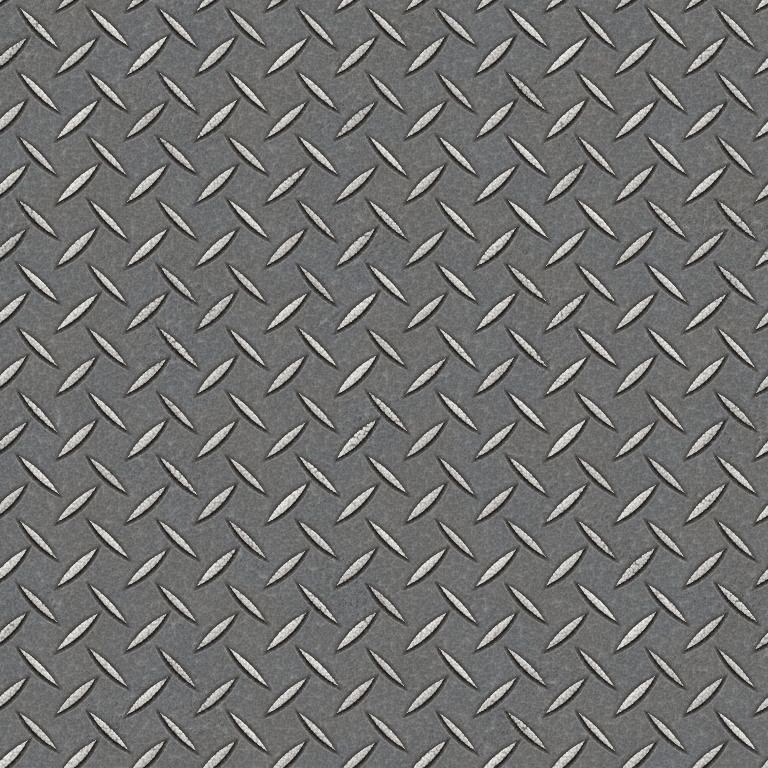
Give the GLSL for this texture, as a Shadertoy shader.

```glsl
// Worn steel tread plate: two interleaved grids of raised lens-shaped studs leaning
// opposite ways. Each stud is a lens distance function with a dark offset bevel;
// the sheet between is mottled with layered sines and pitted with cellular noise.

#define GRID vec2(11.0, 12.0)          // repeats across and down
#define WIDE_STUD vec2(0.0345, 0.0054) // half length, half width
#define SLIM_STUD vec2(0.0340, 0.0041)
#define BEVEL vec2(0.0055, 0.0033)     // extra dark border around a stud
#define JITTER 0.002                   // stud position variation
#define WEAR 0.6                       // strength of pitting
#define STEEL vec3(0.400, 0.402, 0.403)
#define STEEL_LIGHT vec3(0.480, 0.480, 0.478)
#define SHADE vec3(0.28, 0.27, 0.26)
#define BEVEL_DARK vec3(0.13, 0.12, 0.11)
#define FACE vec3(0.68, 0.67, 0.66)
#define FACE_LIGHT vec3(0.92, 0.92, 0.90)

vec2 hash2(vec2 p) {
    vec2 k = vec2(dot(p, vec2(127.1, 311.7)), dot(p, vec2(269.5, 183.3)));
    return fract(sin(k) * 43758.5);
}

// Distance to the nearest scattered point
float cellular(vec2 p) {
    vec2 cell = floor(p);
    float nearest = 4.0;
    for (int y = -1; y <= 1; y++)
        for (int x = -1; x <= 1; x++) {
            vec2 c = cell + vec2(x, y);
            vec2 d = c + hash2(c) - p;
            nearest = min(nearest, dot(d, d));
        }
    return sqrt(nearest);
}

// Broad patches, roughly -1 to 1
float layeredSines(vec2 p) {
    float sum = 0.0, amp = 0.5;
    for (int i = 0; i < 5; i++) {
        sum += amp * sin(p.x + 1.7 * sin(p.y)) * cos(p.y + 1.3 * sin(p.x));
        p = mat2(1.4, 1.2, -1.2, 1.4) * p + 2.3;
        amp *= 0.62;
    }
    return sum;
}

// Signed distance to a pointed lens lying along x
float lens(vec2 p, vec2 halfSize) {
    p = abs(p);
    float a = halfSize.x, b = halfSize.y;
    float offset = (a * a - b * b) / (2.0 * b);
    if ((p.x - a) * offset > p.y * a) return length(p - vec2(a, 0.0));
    return length(p + vec2(0.0, offset)) - offset - b;
}

vec3 addStuds(vec3 col, vec2 uv, vec2 phase, float angle, vec2 halfSize,
              float grain, float worn) {
    // Nearest stud, with its own small shift, turn and size
    vec2 g = uv * GRID - phase;
    vec2 id = floor(g + 0.5);
    vec2 vary = hash2(id + 31.0 * phase) - 0.5;
    vec2 p = (g - id) / GRID - JITTER * vary;
    angle += 0.06 * vary.y;
    float c = cos(angle), s = sin(angle);
    p = mat2(c, -s, s, c) * p;
    halfSize *= 1.0 + vec2(0.08, 0.16) * vary;
    float px = 0.6 / iResolution.y;
    float rough = (grain - 0.45) * (0.0009 + 0.0008 * worn);

    // Soft hollow, light lip and dark bevel, heavier on the lower side
    float bevel = lens(p + vec2(0.0, 0.0013), halfSize + BEVEL) + rough;
    col = mix(col, SHADE, 0.6 * (1.0 - smoothstep(0.0, 0.0045, bevel)));
    float lip = (bevel - 0.0022) / 0.0009;
    col += 0.13 * exp(-lip * lip) * smoothstep(0.0, 0.006, -p.y);
    float core = 1.0 - smoothstep(-0.0034, 0.0010, bevel);
    col = mix(col, BEVEL_DARK + 0.12 * (grain - 0.4), core);

    // Polished top: a bright upper side over a greyer, scuffed lower side
    float top = lens(p, halfSize) + rough;
    float shine = 0.38 + 0.4 * p.y / halfSize.y + 0.35 * vary.x;
    shine += 1.1 * (0.45 - grain) - 0.25 * worn;
    vec3 face = mix(FACE, FACE_LIGHT, clamp(shine, -0.3, 1.0));
    face = mix(face, SHADE, 0.5 * worn * smoothstep(0.55, 0.85, grain));
    return mix(col, face, 1.0 - smoothstep(-px, px, top));
}

void mainImage(out vec4 fragColor, in vec2 fragCoord) {
    vec2 uv = fragCoord / iResolution.xy;

    // Mottled sheet with fine grain and faint cool patches
    float patches = layeredSines(uv * 23.0 + 4.0);
    float grain = cellular(uv * 290.0);
    float blotch = cellular(uv * 115.0 + 0.3 * grain);
    float worn = smoothstep(-0.05, 0.75, layeredSines(uv * 13.0 + 9.0));
    float tone = 0.48 + 0.2 * patches + 1.5 * (grain - 0.45) + 0.8 * (blotch - 0.45);
    vec3 col = mix(STEEL, STEEL_LIGHT, clamp(tone, -0.5, 1.4));
    col += vec3(-0.008, 0.0, 0.014) * layeredSines(uv * 15.0 + 21.0);

    // Small pits everywhere, denser and deeper in worn areas
    float pit = 1.0 - smoothstep(0.06, 0.27, cellular(uv * 105.0 + 0.7 * grain + 7.0));
    float spread = 0.35 + 0.65 * worn;
    col = mix(col, SHADE, WEAR * pit * spread);
    col += 0.07 * spread * smoothstep(0.68, 0.9, blotch);

    col = addStuds(col, uv, vec2(0.55, 0.57), -0.79, SLIM_STUD, grain, worn);
    col = addStuds(col, uv, vec2(0.10, 0.13), 0.75, WIDE_STUD, grain, worn);
    fragColor = vec4(clamp(col, 0.0, 1.0), 1.0);
}
```
